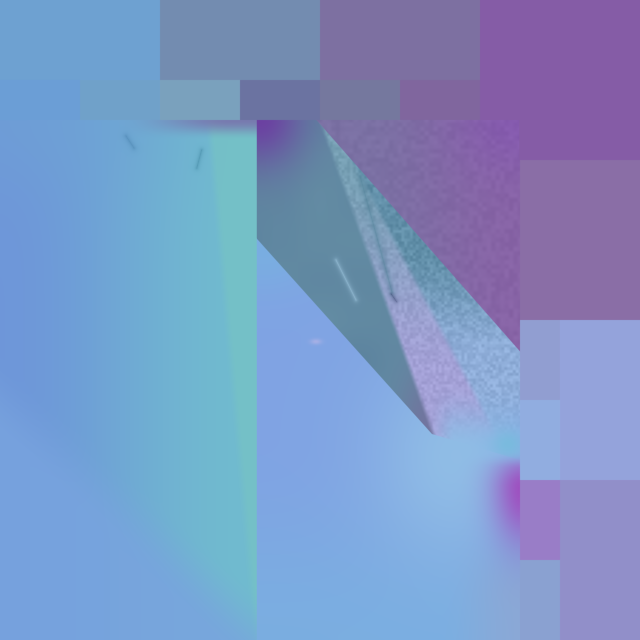
Write a WebGL 1 fragment shader that draws this texture map.

```glsl
precision highp float;
// A pastel normal-map atlas: a folded faceted panel framed by flat padding blocks.
uniform vec2 u_resolution;

// Coverage of d > 0, softened over about one pixel of the 16-unit grid.
float cover(float d) {
  float w = 12.0 / u_resolution.y;
  return smoothstep(-w, w, d);
}

// Signed distance to the line a-b, positive below it when it runs rightward.
float lineSide(vec2 p, vec2 a, vec2 b) {
  vec2 e = normalize(b - a);
  return e.x * (p.y - a.y) - e.y * (p.x - a.x);
}

float segment(vec2 p, vec2 a, vec2 b) {
  vec2 e = b - a;
  return length(p - a - e * clamp(dot(p - a, e) / dot(e, e), 0.0, 1.0));
}

float glow(vec2 p, vec2 center, vec2 radius) {
  vec2 d = (p - center) / radius;
  return exp(-dot(d, d));
}

float hash(vec2 p) {
  vec3 q = fract(vec3(p.xyx) * 0.1031);
  q += dot(q, q.yzx + 33.33);
  return fract((q.x + q.y) * q.z);
}

float noise(vec2 p) {
  vec2 i = floor(p), f = fract(p);
  f = f * f * (3.0 - 2.0 * f);
  return mix(mix(hash(i), hash(i + vec2(1, 0)), f.x),
             mix(hash(i + vec2(0, 1)), hash(i + vec2(1, 1)), f.x), f.y);
}

vec3 topBlocks(vec2 p) {
  vec3 upper = mix(vec3(0.43, 0.63, 0.82), vec3(0.45, 0.55, 0.69), cover(p.x - 4.0));
  upper = mix(upper, vec3(0.49, 0.44, 0.63), cover(p.x - 8.0));
  vec3 lower = mix(vec3(0.42, 0.62, 0.84), vec3(0.44, 0.63, 0.79), cover(p.x - 2.0));
  lower = mix(lower, vec3(0.48, 0.63, 0.74), cover(p.x - 4.0));
  lower = mix(lower, vec3(0.42, 0.45, 0.63), cover(p.x - 6.0));
  lower = mix(lower, vec3(0.46, 0.47, 0.62), cover(p.x - 8.0));
  lower = mix(lower, vec3(0.50, 0.40, 0.62), cover(p.x - 10.0));
  return mix(mix(upper, lower, cover(p.y - 2.0)), vec3(0.52, 0.36, 0.65), cover(p.x - 12.0));
}

vec3 rightBlocks(vec2 p) {
  vec3 inner = mix(vec3(0.54, 0.43, 0.65), vec3(0.57, 0.62, 0.82), cover(p.y - 8.0));
  inner = mix(inner, vec3(0.57, 0.68, 0.88), cover(p.y - 10.0));
  inner = mix(inner, vec3(0.60, 0.49, 0.78), cover(p.y - 12.0));
  inner = mix(inner, vec3(0.54, 0.63, 0.82), cover(p.y - 14.0));
  vec3 outer = mix(vec3(0.54, 0.43, 0.65), vec3(0.58, 0.64, 0.86), cover(p.y - 8.0));
  outer = mix(outer, vec3(0.57, 0.56, 0.79), cover(p.y - 12.0));
  return mix(inner, outer, cover(p.x - 14.0));
}

vec3 leftPanel(vec2 p) {
  vec3 c = mix(vec3(0.43, 0.59, 0.85), vec3(0.44, 0.73, 0.81), smoothstep(0.0, 6.2, p.x));
  c = mix(c, vec3(0.43, 0.64, 0.83), 0.5 * glow(p, vec2(1.0, 3.0), vec2(3.0, 1.8)));
  float strip = -lineSide(p, vec2(5.2, 3.0), vec2(6.3, 15.0));
  c = mix(c, vec3(0.46, 0.76, 0.77), 0.75 * smoothstep(-0.1, 0.15, strip));
  // Blue fold at the bottom and violet shade along the top.
  float fold = lineSide(p, vec2(3.0, 12.8), vec2(6.4, 15.9));
  c = mix(c, vec3(0.47, 0.64, 0.87), 0.85 * smoothstep(-0.9, 0.7, fold));
  float shade = smoothstep(2.8, 5.8, p.x) * (1.0 - smoothstep(3.0, 3.5, p.y));
  c = mix(c, vec3(0.47, 0.43, 0.67), 0.85 * shade);
  c -= 0.1 * exp(-segment(p, vec2(5.04, 3.75), vec2(4.92, 4.2)) * 22.0);
  return c - 0.08 * exp(-segment(p, vec2(3.15, 3.4), vec2(3.35, 3.7)) * 18.0);
}

vec3 lowerPanel(vec2 p) {
  vec3 c = mix(vec3(0.50, 0.64, 0.89), vec3(0.48, 0.68, 0.88), smoothstep(11.0, 16.0, p.y));
  c = mix(c, vec3(0.57, 0.75, 0.90), 0.9 * glow(p, vec2(11.4, 11.4), vec2(2.1, 2.6)));
  c = mix(c, vec3(0.47, 0.69, 0.88), 0.8 * glow(p, vec2(6.6, 6.3), vec2(1.4, 1.0)));
  c = mix(c, vec3(0.54, 0.66, 0.84), smoothstep(11.0, 13.0, p.x) * smoothstep(13.0, 15.0, p.y));
  c = mix(c, vec3(0.68, 0.70, 0.90), 0.8 * glow(p, vec2(7.9, 8.54), vec2(0.14, 0.07)));
  // Magenta bulge with a sharp upper end.
  float fall = p.y < 12.2 ? 0.75 : 1.4;
  float bulge = glow(p, vec2(13.1, 12.2), vec2(0.75, fall)) * smoothstep(11.25, 11.7, p.y);
  return mix(c, vec3(0.62, 0.31, 0.75), bulge);
}

vec3 facet(vec2 p, vec3 lower) {
  float grain = noise(p * 14.0) - 0.5;
  vec3 c = mix(vec3(0.36, 0.51, 0.62), vec3(0.39, 0.55, 0.64), noise(p));
  c = mix(c, vec3(0.46, 0.44, 0.62), 0.8 * glow(p, vec2(10.7, 10.7), vec2(0.7, 1.5)));
  c = mix(c, vec3(0.42, 0.25, 0.63), glow(p, vec2(6.5, 2.9), vec2(1.1, 1.25)));
  c += 0.16 * exp(-segment(p, vec2(8.4, 6.5), vec2(8.9, 7.5)) * 22.0);
  // Pale ray and the teal flank beyond it.
  float ray = -lineSide(p, vec2(8.0, 3.1), vec2(10.8, 10.85));
  float flank = -lineSide(p, vec2(8.3, 3.1), vec2(12.6, 11.3));
  vec3 rayColor = mix(vec3(0.47, 0.63, 0.71), vec3(0.64, 0.63, 0.84), smoothstep(4.0, 9.5, p.y));
  c = mix(c, rayColor + 0.08 * grain, smoothstep(-0.04, 0.12, ray));
  vec3 flankColor = mix(vec3(0.38, 0.56, 0.66), vec3(0.56, 0.68, 0.85), smoothstep(6.2, 9.0, p.y));
  c = mix(c, flankColor + 0.1 * grain, smoothstep(-0.08, 0.12, flank));
  c = mix(c, vec3(0.31, 0.50, 0.59), 0.6 * exp(-segment(p, vec2(9.0, 4.4), vec2(9.8, 7.3)) * 14.0));
  c -= 0.18 * exp(-segment(p, vec2(9.78, 7.35), vec2(9.92, 7.55)) * 24.0);
  c = mix(c, lower, smoothstep(9.6, 11.2, p.y) * smoothstep(10.7, 11.4, p.x));
  return mix(c, vec3(0.45, 0.74, 0.86), 0.7 * glow(p, vec2(12.7, 11.1), vec2(0.4, 0.35)));
}

vec3 violetPanel(vec2 p) {
  vec3 c = mix(vec3(0.48, 0.44, 0.64), vec3(0.53, 0.39, 0.65), smoothstep(9.0, 13.0, p.x));
  c = mix(c, vec3(0.52, 0.34, 0.70), 0.7 * glow(p, vec2(13.0, 3.0), vec2(1.6, 1.3)));
  return c + 0.035 * (noise(p * 9.0) - 0.5);
}

void main() {
  // Sixteen units across, with y running downward.
  vec2 p = gl_FragCoord.xy / u_resolution * 16.0;
  p.y = 16.0 - p.y;
  vec3 lower = lowerPanel(p);
  float below = max(lineSide(p, vec2(6.45, 6.0), vec2(10.8, 10.85)),
                    lineSide(p, vec2(10.8, 10.85), vec2(13.0, 11.5)));
  vec3 color = mix(facet(p, lower), lower, cover(below));
  color = mix(color, violetPanel(p), cover(-lineSide(p, vec2(8.0, 3.1), vec2(12.75, 8.5))));
  color = mix(leftPanel(p), color, cover(p.x - 6.42));
  color = mix(color, rightBlocks(p), cover(p.x - 13.0));
  float top = max(cover(3.0 - p.y), cover(p.x - 12.98) * cover(4.0 - p.y));
  gl_FragColor = vec4(mix(color, topBlocks(p), top), 1.0);
}
```
